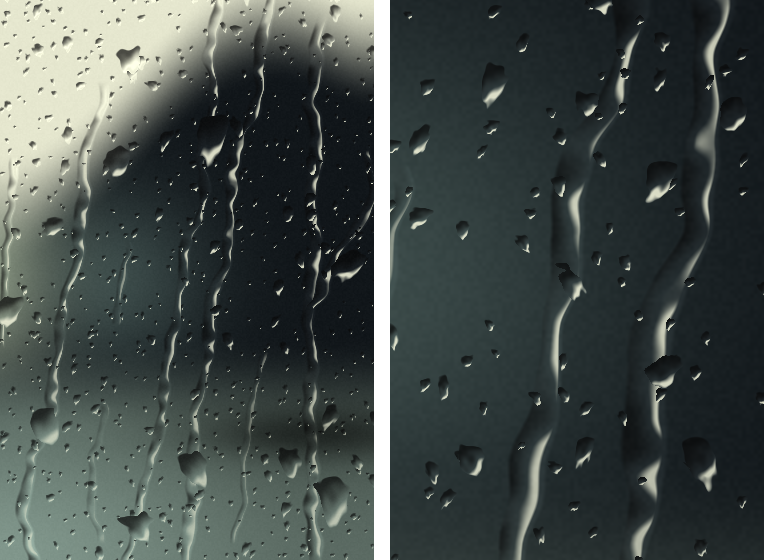
Left: the whole. Right: its middle third, enlarged.
Write a Shadertoy shader that draws this texture.

```glsl
const vec3 CREAM = vec3(0.90, 0.905, 0.81);
const vec3 NIGHT = vec3(0.065, 0.085, 0.10);
const vec3 TEAL = vec3(0.23, 0.29, 0.285);
const vec3 MIST = vec3(0.55, 0.60, 0.52);
const vec3 ROAD = vec3(0.35, 0.41, 0.38);
const vec2 LIGHT_DIR = vec2(0.45, -0.89);

vec2 hash2(vec2 p) {
    vec3 a = fract(p.xyx * vec3(0.1031, 0.1030, 0.0973));
    a += dot(a, a.yzx + 33.33);
    return fract((a.xx + a.yz) * a.zy);
}

float noise(vec2 p) {
    vec2 i = floor(p), f = fract(p);
    f = f * f * (3.0 - 2.0 * f);
    float low = mix(hash2(i).x, hash2(i + vec2(1, 0)).x, f.x);
    float high = mix(hash2(i + vec2(0, 1)).x, hash2(i + vec2(1, 1)).x, f.x);
    return mix(low, high, f.y);
}

float glow(vec2 p, vec2 center, vec2 size) {
    vec2 q = (p - center) / size;
    return exp(-dot(q, q));
}

// Blurred view behind the glass
vec3 scene(vec2 p) {
    vec3 col = mix(NIGHT, TEAL, glow(p, vec2(0.20, 0.50), vec2(0.17, 0.16)));
    col = mix(col, MIST, 0.95 * glow(p, vec2(-0.03, 0.52), vec2(0.13, 0.22)));

    vec3 road = mix(ROAD * 1.2, ROAD * 0.85, smoothstep(0.0, 0.6, p.x));
    road *= mix(1.2, 0.85, smoothstep(0.0, 0.33, p.y));
    road *= 1.0 - 0.55 * glow(p, vec2(0.56, 0.225), vec2(0.20, 0.045));
    col = mix(col, road, 1.0 - smoothstep(0.23, 0.40, p.y));

    float horizon = 0.64 + 0.33 * smoothstep(0.0, 0.48, p.x)
                  - 0.05 * smoothstep(0.5, 0.67, p.x);
    return mix(col, CREAM, smoothstep(horizon - 0.12, horizon + 0.09, p.y));
}

// Water samples hold a surface normal in xy and coverage in z
vec3 wetter(vec3 a, vec3 b) {
    return a.z > b.z ? a : b;
}

vec3 drops(vec2 p, float cell, float radius, float density, float seed, float pixel) {
    vec3 water = vec3(0.0);
    vec2 home = floor(p / cell);
    for (int y = -1; y <= 1; y++)
    for (int x = -1; x <= 1; x++) {
        vec2 id = home + vec2(x, y);
        vec2 place = hash2(id + seed);
        vec2 kind = hash2(id + seed + 71.7);
        vec2 form = hash2(id + seed + 137.3);
        if (kind.x > density) continue;

        float size = radius * mix(0.5, 1.0, kind.y);
        vec2 q = (p - (id + 0.1 + 0.8 * place) * cell) / size;
        q.x += (form.y - 0.5) * 0.8 * q.y;
        q.y /= mix(0.8, 1.75, form.x);
        q.x *= 1.1 - 0.35 * clamp(q.y, -1.5, 1.0);
        q += 0.55 * (vec2(noise(q * 1.7 + id * 9.0), noise(q * 1.7 + id * 9.0 + 40.0)) - 0.5);
        float soft = min(0.8 * pixel / size, 0.5);
        float cover = 1.0 - smoothstep(1.0 - soft, 1.0 + soft, length(q));
        water = wetter(water, vec3(q, cover));
    }
    return water;
}

vec3 trail(vec2 p, vec2 top, vec2 bottom, float bend, float width, float strength, float pixel) {
    float t = (p.y - bottom.y) / (top.y - bottom.y);
    float seed = top.x * 90.0;
    float path = mix(bottom.x, top.x, t) + bend * 4.0 * t * (1.0 - t);
    path += 0.030 * (noise(vec2(p.y * 11.0, seed)) - 0.5);
    path += 0.011 * (noise(vec2(p.y * 38.0, seed + 5.0)) - 0.5);
    float w = width * (0.55 + 0.8 * noise(vec2(p.y * 30.0, seed + 9.0)));
    float q = (p.x - path) / w;
    float soft = pixel / w + 0.1;
    float cover = 1.0 - smoothstep(1.0 - soft, 1.0 + soft, abs(q));
    cover *= smoothstep(-0.01, 0.04, t) * (1.0 - smoothstep(0.96, 1.01, t));
    float ripple = noise(vec2(p.y * 55.0, seed + q * 0.6)) - 0.5;
    return vec3(q * 1.25, ripple * 1.1 - 0.22, cover * strength).xyz;
}

vec3 allTrails(vec2 p, float px) {
    vec3 w = trail(p, vec2(0.397, 1.03), vec2(0.222, -0.03), 0.022, 0.0095, 0.9, px);
    w = wetter(w, trail(p, vec2(0.492, 1.03), vec2(0.332, -0.03), -0.018, 0.0115, 0.9, px));
    w = wetter(w, trail(p, vec2(0.176, 0.85), vec2(0.040, -0.03), 0.0, 0.0100, 0.85, px));
    w = wetter(w, trail(p, vec2(0.573, 0.97), vec2(0.560, -0.03), -0.008, 0.0120, 0.9, px));
    w = wetter(w, trail(p, vec2(0.667, 0.73), vec2(0.560, 0.44), 0.015, 0.0105, 0.9, px));
    w = wetter(w, trail(p, vec2(0.027, 0.72), vec2(0.005, 0.38), 0.0, 0.0070, 0.8, px));
    w = wetter(w, trail(p, vec2(0.230, 0.57), vec2(0.215, 0.42), 0.0, 0.0080, 0.5, px));
    w = wetter(w, trail(p, vec2(0.475, 0.37), vec2(0.420, 0.03), 0.0, 0.0075, 0.5, px));
    return wetter(w, trail(p, vec2(0.180, 0.28), vec2(0.180, 0.03), 0.0, 0.0070, 0.35, px));
}

// Dark upper rim, clear body and a bright lower crescent
vec3 shadeWater(vec3 behind, vec3 water, float y) {
    float lit = dot(water.xy, LIGHT_DIR);
    vec3 body = behind * mix(0.3, 1.15, smoothstep(-0.75, 0.5, lit)) + 0.025;
    float crescent = smoothstep(0.28, 0.68, lit) * (1.0 - smoothstep(0.82, 1.05, length(water.xy)));
    body = mix(body, CREAM * 1.04, crescent * mix(0.6, 0.9, smoothstep(0.15, 0.5, y)));
    return mix(behind, body, water.z);
}

void mainImage(out vec4 fragColor, in vec2 fragCoord) {
    float pixel = 1.0 / iResolution.y;
    vec2 p = fragCoord * pixel;

    vec3 water = allTrails(p, pixel);
    water = wetter(water, drops(p, 0.021, 0.0046, 0.42, 3.0, pixel));
    water = wetter(water, drops(p, 0.052, 0.0105, 0.45, 19.0, pixel));
    water = wetter(water, drops(p, 0.135, 0.0290, 0.40, 47.0, pixel));

    vec3 col = shadeWater(scene(p), water, p.y);
    col += 0.02 * (noise(p * 420.0) - 0.5);
    fragColor = vec4(clamp(col, 0.0, 1.0), 1.0);
}
```
